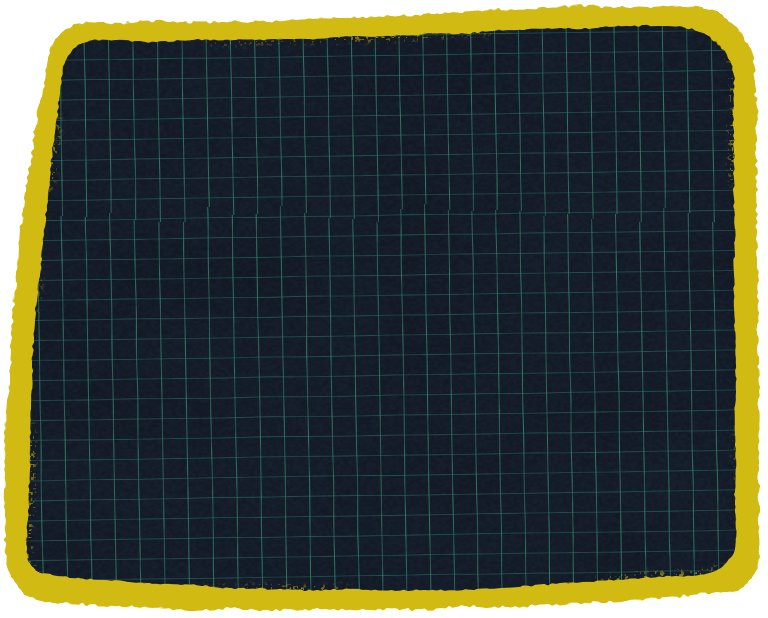
Write a Shadertoy shader that draws this background.

```glsl
// A dark sheet of hand-ruled grid paper inside a rough painted yellow border on white.
// Two rounded four-sided shapes with curved sides form the border; noise frays the
// edges, and two slightly tilted repeats draw the grid. Units: canvas height = 1.

float hash(vec2 p) {
    vec3 q = fract(p.xyx * 0.1031);
    q += dot(q, q.yzx + 33.33);
    return fract((q.x + q.y) * q.z);
}

float noise(vec2 p) {
    vec2 cell = floor(p), f = fract(p);
    f = f * f * (3.0 - 2.0 * f);
    return mix(mix(hash(cell), hash(cell + vec2(1, 0)), f.x),
               mix(hash(cell + vec2(0, 1)), hash(cell + vec2(1, 1)), f.x), f.y);
}

// Signed distance to a sheet; radii are (bottom left, bottom right, top left, top right).
float sheet(vec2 p, float left, float right, float bottom, float top, vec4 radii) {
    vec2 side = step(vec2(0.62, 0.5), p);
    vec2 pair = mix(radii.xy, radii.zw, side.y);
    float r = mix(pair.x, pair.y, side.x);
    vec2 q = max(vec2(left, bottom) - p, p - vec2(right, top)) + r;
    return min(max(q.x, q.y), 0.0) + length(max(q, 0.0)) - r;
}

// Coverage of a region with negative distance inside.
float fill(float d, float px) {
    return clamp(0.5 - d / px, 0.0, 1.0);
}

// Coverage of thin lines repeated at every whole number of t.
float rule(float t, float spacing, float halfWidth, float px) {
    float d = abs(fract(t + 0.5) - 0.5) * spacing;
    return fill(d - halfWidth, px);
}

vec3 gridPaper(vec2 p, float px) {
    // Paper tone with soft patches and fine grain
    float patches = noise(p * 9.0) - 0.5;
    float grain = noise(p * vec2(210.0, 280.0)) - 0.5;
    vec3 color = vec3(0.08, 0.11, 0.16) * (1.0 + 0.10 * patches + 0.22 * grain);

    // Horizontal rules, rising gently to the right
    float waver = 0.0012 * (noise(p * 14.0 + 40.0) - 0.5);
    float row = (p.y - 0.5189 - 0.015 * (p.x - 0.414) + waver) / 0.03236;
    float rowInk = 0.55 + 0.4 * noise(vec2(p.x * 45.0, floor(row + 0.5) * 7.0));
    color = mix(color, vec3(0.13, 0.36, 0.34), rowInk * rule(row, 0.03236, 0.0007, px));

    // Vertical rules, leaning and bowed, with a small jog partway up
    float bow = 0.0021 * sin(6.2832 * (0.744 - p.x));
    float x = p.x - 0.1375 - bow - 0.017 * (0.927 - p.y) + waver;
    float column = floor(x / 0.03903 + 0.5);
    float jogHeight = 0.64 + 0.03 * hash(vec2(column, 5.0));
    x += 0.0025 * (1.0 - step(jogHeight, p.y));
    float columnInk = 0.6 + 0.4 * noise(vec2(column * 7.0, p.y * 45.0));
    return mix(color, vec3(0.19, 0.49, 0.41),
               columnInk * rule(x / 0.03903, 0.03903, 0.0008, px));
}

void mainImage(out vec4 fragColor, in vec2 fragCoord) {
    float px = 1.0 / iResolution.y;
    vec2 p = fragCoord * px;
    p.x *= 1.2427 * iResolution.y / iResolution.x;

    // Hand-cut wobble and dry-brush fraying
    float wobble = 0.005 * (noise(p * 16.0) - 0.5);
    float fray = 0.005 * (noise(p * 150.0) - 0.5);
    float rise = smoothstep(0.3, 1.1, p.x);

    float outer = sheet(p,
        0.0065 + 0.1208 * pow(abs(p.y - 0.142), 2.0), 1.2305 - 0.009 * p.y,
        0.0125 + 0.063 * pow(abs(p.x - 0.5), 2.0), 0.9645 + 0.027 * rise,
        vec4(0.075, 0.055, 0.05, 0.11)) + wobble + fray;
    float inner = sheet(p,
        0.0453 + 0.1 * pow(abs(p.y - 0.126), 2.0), 1.1918 - 0.0065 * p.y,
        0.0455 + 0.09 * pow(abs(p.x - 0.6), 2.0), 0.933 + 0.0235 * rise,
        vec4(0.028, 0.05, 0.045, 0.09)) - wobble + 0.6 * fray;

    // White ground, yellow border, ruled paper
    vec3 yellow = vec3(0.82, 0.73, 0.07);
    vec3 color = mix(vec3(1.0), yellow, fill(outer, px));
    color = mix(color, gridPaper(p, px), fill(inner, px));

    // Paint flecks in uneven stretches just inside the border
    float band = smoothstep(-0.016, -0.001, inner) * fill(inner, px);
    float stretch = smoothstep(0.45, 0.75, noise(p * 8.0 + 17.0));
    float fleck = smoothstep(0.68, 0.85, noise(p * 330.0));
    color = mix(color, yellow, 0.6 * band * stretch * fleck);

    fragColor = vec4(color, 1.0);
}
```
